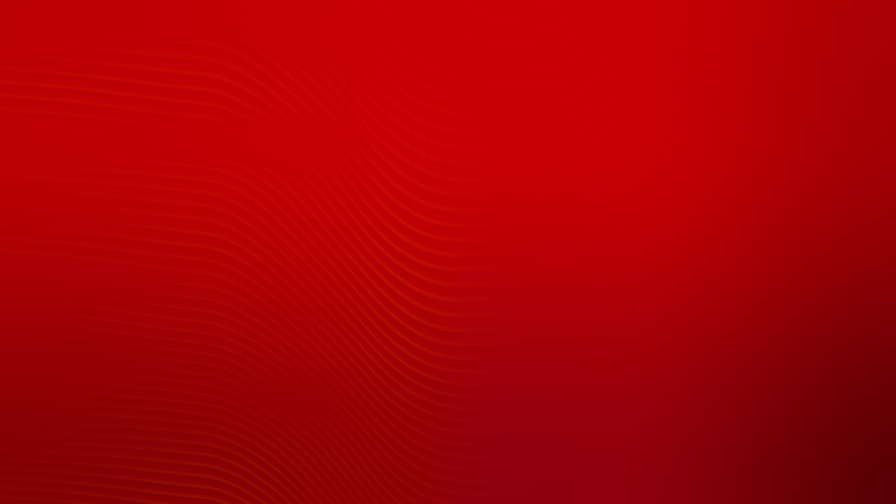
Reproduce this background procedurally as a WebGL 2 fragment shader.

```glsl
#version 300 es
precision highp float;
// Deep red backdrop, bright at the top centre and darkest at the lower right.
// Fine ripples are contour lines of one field: stretched rings around a high
// focus, joined by a smooth maximum to slopes that sink in from the left.
uniform vec2 u_resolution;
out vec4 outColor;

#define FOCUS vec2(1.09, 1.0)
#define PEAK_RED 0.785
#define BOTTOM_FALL 0.225
#define RIGHT_FALL 0.22
#define RIPPLE_RATE 24.0
#define RIPPLE_CROWDING 10.0
#define VALLEY_ROUNDING 0.10
#define WARP 0.018
#define LINE_TINT vec3(0.050, 0.062, 0.0)
#define COOL_TINT vec3(-0.022, 0.002, 0.016)

const float TAU = 6.2831853;

vec2 hashGradient(vec2 cell) {
    float h = fract(sin(dot(cell, vec2(127.1, 311.7))) * 43758.5);
    return vec2(cos(TAU * h), sin(TAU * h));
}

float gradientNoise(vec2 p) {
    vec2 i = floor(p), f = fract(p);
    vec2 w = f * f * f * (f * (f * 6.0 - 15.0) + 10.0);
    vec2 e = vec2(0.0, 1.0);
    float low = mix(dot(hashGradient(i), f),
                    dot(hashGradient(i + e.yx), f - e.yx), w.x);
    float high = mix(dot(hashGradient(i + e.xy), f - e.xy),
                     dot(hashGradient(i + e.yy), f - e.yy), w.x);
    return mix(low, high, w.y);
}

float smoothMax(float a, float b, float k) {
    float h = max(k - abs(a - b), 0.0) / k;
    return max(a, b) + h * h * k * 0.25;
}

float glow(vec2 p, vec2 center, vec2 radius) {
    vec2 q = (p - center) / radius;
    return exp(-dot(q, q));
}

// Height whose level lines form the ripples
float rippleField(vec2 p) {
    vec2 q = p - FOCUS;
    q.x *= mix(0.3, 1.5, smoothstep(-0.1, 0.1, q.x));
    float rings = length(q);
    float slope = 1.41 - p.y - 0.1 * p.x - 0.5 * smoothstep(0.4, 1.1, p.x);
    return smoothMax(rings, slope, VALLEY_ROUNDING);
}

// Broad red lighting, uv from 0 to 1
vec3 backdrop(vec2 uv) {
    float left = 1.0 - smoothstep(0.0, 0.5, uv.x);
    float low = 1.0 - smoothstep(0.0, 0.75, uv.y);
    float right = smoothstep(0.68, 1.02, uv.x);
    float red = PEAK_RED - 0.05 * left - BOTTOM_FALL * low
              - RIGHT_FALL * right * mix(1.0, 0.55, uv.y);
    float cool = smoothstep(0.45, 0.55, uv.x) * (1.0 - smoothstep(0.1, 0.65, uv.y))
               * (1.0 - smoothstep(0.6, 1.0, uv.x));
    return vec3(red, 0.0, 0.015 + 0.035 * cool);
}

void main() {
    vec2 uv = gl_FragCoord.xy / u_resolution;
    vec2 p = gl_FragCoord.xy / u_resolution.y;
    vec3 color = backdrop(uv);

    // Ripple lines crowd together away from the focus
    float field = rippleField(p) + WARP * gradientNoise(p * vec2(2.5, 4.0));
    float phase = TAU * field * (RIPPLE_RATE + RIPPLE_CROWDING * field);
    float crest = pow(0.5 + 0.5 * cos(phase), 4.0);
    float shade = pow(0.5 + 0.5 * cos(phase - 1.8), 4.0);

    // Patches where the lines catch the light
    float patches = smoothstep(-0.25, 0.45, gradientNoise(p * vec2(1.6, 7.0) + 3.7));
    float leftSide = 1.0 - smoothstep(0.25, 0.48, uv.x);
    float warm = 0.95 * glow(p, vec2(0.79, 0.40), vec2(0.13, 0.30))
               + 0.45 * leftSide * patches
               + 0.45 * glow(p, vec2(0.35, 0.02), vec2(0.45, 0.10));
    float cool = 0.55 * glow(p, vec2(1.34, 0.75), vec2(0.32, 0.28))
               + 0.25 * glow(p, vec2(1.09, 0.95), vec2(0.20, 0.15))
               + 0.35 * glow(p, vec2(1.72, 0.80), vec2(0.12, 0.25));

    color += LINE_TINT * crest * warm;
    color.r -= 0.04 * shade * warm;
    color += COOL_TINT * crest * cool;
    color.r += 0.015 * shade * cool;
    outColor = vec4(clamp(color, 0.0, 1.0), 1.0);
}
```
